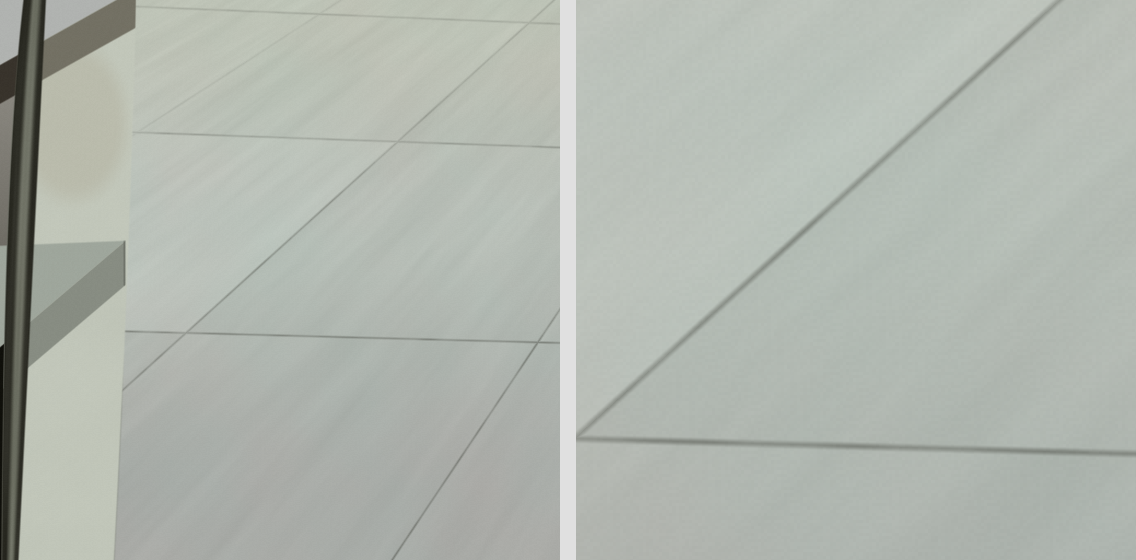
Left, the full canvas; right, a detail of the centre.
Give the GLSL for this texture, as a WebGL 2 fragment shader.

```glsl
#version 300 es
precision highp float;
// Pale stone floor tiles in perspective, beside a stepped wall and a dark pole.
// Two vanishing directions turn the canvas into tile coordinates; joints and
// brushed streaks follow them, then flat slabs and the pole are layered on top.

#define VANISH vec2(1.953, -0.871)  // where the slanted joints meet
#define HORIZON_TILT 0.066
#define COLUMN_STEP 0.4365          // slope between slanted joints
#define ROW_STEP 0.1866             // inverse depth between cross joints
#define JOINT_HALF 0.0015
#define JOINT_DARK 0.60
#define STREAK 0.045
#define GRAIN 0.012
#define SOFTNESS 0.0014

uniform vec2 u_resolution;
out vec4 outColor;

const vec3 FLOOR_FAR = vec3(0.745, 0.765, 0.715);
const vec3 FLOOR_MID = vec3(0.730, 0.762, 0.732);
const vec3 FLOOR_NEAR = vec3(0.680, 0.692, 0.675);
const vec3 JOINT = vec3(0.33, 0.34, 0.31);
const vec3 WALL = vec3(0.755, 0.775, 0.725);
const vec3 STAIN = vec3(0.715, 0.715, 0.650);
const vec3 TREAD = vec3(0.62, 0.65, 0.61);
const vec3 POLE_DARK = vec3(0.17, 0.17, 0.14);
const vec3 POLE_LIGHT = vec3(0.43, 0.44, 0.39);

float hash(vec2 p) {
  return fract(sin(dot(p, vec2(127.1, 311.7))) * 43758.5453);
}

float noise(vec2 p) {
  vec2 i = floor(p), f = fract(p);
  f = f * f * (3.0 - 2.0 * f);
  return mix(mix(hash(i), hash(i + vec2(1, 0)), f.x),
             mix(hash(i + vec2(0, 1)), hash(i + vec2(1, 1)), f.x), f.y);
}

float fbm(vec2 p) {
  float sum = 0.0, gain = 0.5;
  for (int i = 0; i < 4; i++) {
    sum += gain * noise(p);
    p = p * 2.03 + 17.3;
    gain *= 0.5;
  }
  return sum;
}

// Smooth coverage of the side where d is positive
float cover(float d) {
  float s = SOFTNESS + 0.5 / u_resolution.y;
  return smoothstep(-s, s, d);
}

// Canvas distance to the nearest whole value of a coordinate
float jointDistance(float t) {
  vec2 slope = vec2(dFdx(t), dFdy(t)) * u_resolution;
  return abs(fract(t + 0.5) - 0.5) / max(length(slope), 1e-4);
}

vec3 floorColor(vec2 q) {
  float depth = q.y - VANISH.y - HORIZON_TILT * (q.x - VANISH.x);
  float column = ((q.x - VANISH.x) / (q.y - VANISH.y) + 1.106) / COLUMN_STEP;
  float row = ((1.0 - 0.0251 * (q.x - 0.599)) / depth - 0.6402) / ROW_STEP;
  vec2 tile = floor(vec2(column, row));

  // Base shade, tile variation and streaks along the slanted joints
  vec3 col = mix(FLOOR_FAR, FLOOR_MID, smoothstep(0.0, 0.4, q.y));
  col = mix(col, FLOOR_NEAR, smoothstep(0.45, 0.95, q.y + 0.1 * q.x));
  col -= 0.012 * step(0.0, column) + 0.012 * step(row, 0.0);
  col += 0.012 * (hash(tile) - 0.5);
  vec2 along = vec2(column * 9.0, row * 1.7) + tile * 7.0;
  col += STREAK * (fbm(along) - 0.47);
  col += 0.03 * (fbm(along * vec2(3.0, 1.6)) - 0.47);
  col += vec3(0.012, -0.006, -0.004) * (fbm(q * 6.0) - 0.4) * 2.0;

  // Joints, fading with distance and broken by wear
  float wear = mix(0.55, 1.0, noise(q * 34.0));
  float fade = mix(0.45, 1.0, smoothstep(0.05, 0.6, q.y)) * wear;
  float slanted = cover(JOINT_HALF - jointDistance(column));
  slanted *= mix(0.45, 1.0, step(-0.5, column));
  float across = cover(JOINT_HALF - jointDistance(row));
  return mix(col, JOINT, JOINT_DARK * fade * max(slanted, across));
}

// Slanted front face of a step, from its upper right corner
float slabFace(vec2 q, vec2 corner, float slope, float thick) {
  float below = q.y - corner.y - slope * (corner.x - q.x);
  return cover(below) * cover(thick - below) * cover(corner.x - q.x);
}

vec3 stairColor(vec2 q, float behindPole) {
  // Wall with a rounded warm stain
  vec3 col = WALL + 0.025 * (fbm(q * 9.0) - 0.5);
  float stain = 1.0 - smoothstep(0.075, 0.115, length((q - vec2(0.13, 0.22)) * vec2(1.0, 0.7)));
  col = mix(col, STAIN, 0.7 * stain);
  col = mix(col, mix(vec3(0.60, 0.59, 0.56), vec3(0.43, 0.42, 0.39), q.y * 2.2), behindPole);

  // Upper step: bright top and brown face
  float upper = 0.56 * (0.2435 - q.x) - 0.02;
  col = mix(col, vec3(0.69, 0.70, 0.69), cover(upper - q.y));
  vec3 brown = mix(vec3(0.45, 0.44, 0.39), vec3(0.22, 0.20, 0.17), behindPole);
  col = mix(col, brown, slabFace(q, vec2(0.2435, -0.02), 0.56, 0.069));

  // Lower step: grey top, face and dark end edge
  float lower = 0.43 + 0.85 * (0.224 - q.x);
  float top = cover(q.y - 0.43 - 0.04 * (0.224 - q.x)) * cover(lower - q.y);
  col = mix(col, TREAD, top * cover(0.224 - q.x));
  col = mix(col, vec3(0.06, 0.06, 0.04), behindPole * cover(q.y - lower));
  col = mix(col, vec3(0.53, 0.55, 0.51), (1.0 - behindPole) * slabFace(q, vec2(0.224, 0.43), 0.85, 0.079));
  float edge = cover(0.001 - abs(q.x - 0.222)) * cover(q.y - 0.43) * cover(0.51 - q.y);
  return mix(col, JOINT, 0.7 * edge);
}

void main() {
  vec2 q = gl_FragCoord.xy / u_resolution;
  q.y = 1.0 - q.y;

  vec3 col = floorColor(q);
  float poleLeft = 0.042 * exp(-2.7 * q.y);
  float poleRight = 0.082 - 0.049 * q.y;
  float wallEdge = 0.243 - 0.025 * q.y - 0.014 * q.y * q.y;
  float behind = cover(poleLeft - q.x);
  col = mix(col, stairColor(q, behind), cover(wallEdge - q.x));
  float seam = cover(0.001 - abs(q.x - wallEdge)) * smoothstep(0.62, 0.75, q.y);
  col = mix(col, JOINT, 0.25 * seam);

  // Pole: dark rims around a lighter central band
  float t = (q.x - poleLeft) / (poleRight - poleLeft);
  vec3 pole = mix(POLE_DARK, POLE_LIGHT, smoothstep(0.25, 0.5, t) * (1.0 - smoothstep(0.62, 0.88, t)));
  pole += 0.06 * (noise(vec2(t * 9.0, q.y * 5.0)) - 0.5);
  col = mix(col, pole, cover(q.x - poleLeft) * cover(poleRight - q.x));

  col += GRAIN * (hash(floor(q * 512.0)) - 0.5);
  outColor = vec4(col, 1.0);
}
```
